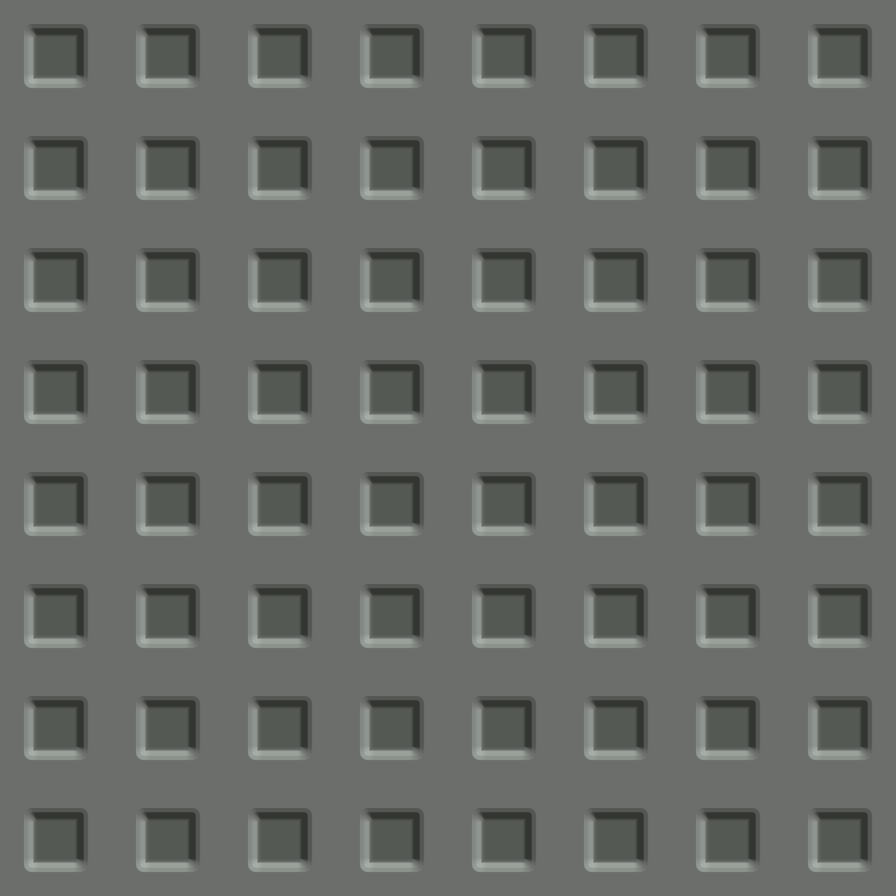
Write a Shadertoy shader that draws this pattern.

```glsl
// Grey metal plate with an eight by eight grid of recessed, bevelled square pits.

const float REPEATS = 8.0;

// Lengths in cell units
const float PIT_HALF = 0.286;
const float CORNER_RADIUS = 0.07;
const float BEVEL_WIDTH = 0.125;

const vec2 LIGHT_DIR = vec2(0.6, 0.8);

const vec3 PLATE = vec3(0.42, 0.43, 0.42);
const vec3 FLOOR = vec3(0.33, 0.35, 0.33);
const vec3 SHADOW = vec3(0.20, 0.21, 0.19);
const vec3 GLINT = vec3(0.65, 0.68, 0.65);

// Signed distance to a rounded square, negative inside
float roundedSquare(vec2 p, float halfSize, float radius) {
    vec2 q = abs(p) - halfSize + radius;
    return length(max(q, 0.0)) + min(max(q.x, q.y), 0.0) - radius;
}

// Direction in which the wall faces, turning smoothly around the floor corners
vec2 wallFacing(vec2 p, float floorHalf) {
    vec2 q = max(abs(p) - floorHalf, 0.0);
    return -sign(p) * q / max(length(q), 0.0001);
}

// Blend between two depths, never sharper than one pixel
float ramp(float start, float end, float depth, float pixel) {
    float middle = 0.5 * (start + end);
    float reach = 0.5 * max(end - start, pixel);
    return smoothstep(middle - reach, middle + reach, depth);
}

// Colour of the pit at a depth measured inward from its rim
vec3 pitColor(float depth, float facing, float pixel) {
    float lip = ramp(0.030, 0.045, depth, pixel);
    float litBand = mix(0.7, 1.0, lip) * (1.0 - ramp(0.075, 0.095, depth, pixel));
    float darkBand = mix(0.4, 1.0, lip) * (1.0 - ramp(0.085, BEVEL_WIDTH, depth, pixel));

    vec3 color = mix(PLATE, FLOOR, ramp(0.08, BEVEL_WIDTH, depth, pixel));
    color = mix(color, GLINT, litBand * clamp(facing, 0.0, 1.0));
    return mix(color, SHADOW, darkBand * smoothstep(0.0, 0.6, -facing));
}

void mainImage(out vec4 fragColor, in vec2 fragCoord) {
    // Whole number of cells, so opposite edges join
    vec2 cell = fract(fragCoord / iResolution.xy * REPEATS) - 0.5;
    float pixel = REPEATS / min(iResolution.x, iResolution.y);

    float dist = roundedSquare(cell, PIT_HALF, CORNER_RADIUS);
    float facing = dot(wallFacing(cell, PIT_HALF - BEVEL_WIDTH), LIGHT_DIR);

    float coverage = 1.0 - ramp(0.0, 0.0, dist, 1.5 * pixel);
    vec3 color = mix(PLATE, pitColor(-dist, facing, pixel), coverage);
    fragColor = vec4(color, 1.0);
}
```
